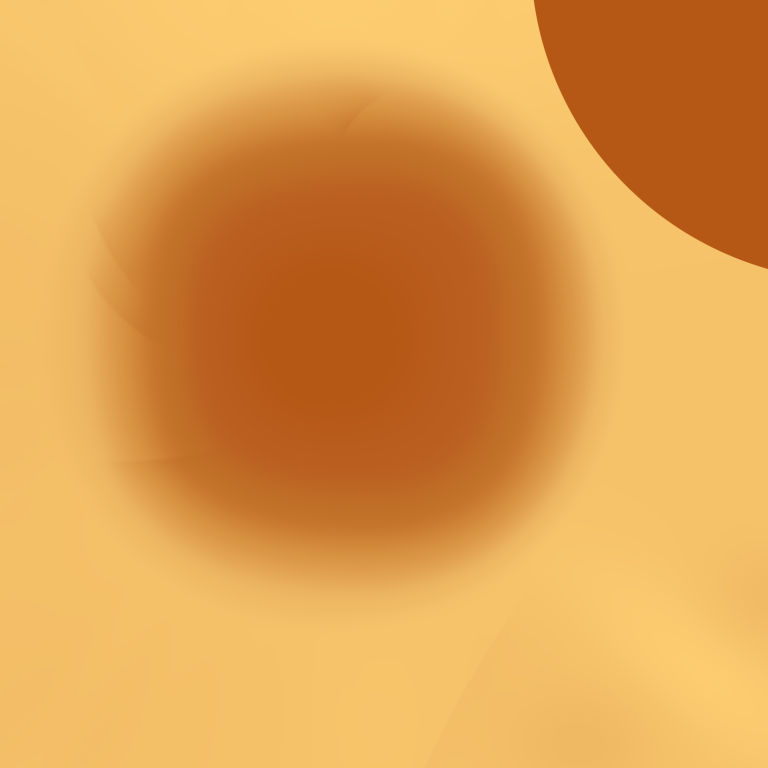
A WebGL 1 fragment shader for this background:

```glsl
precision highp float;
// A soft rust disc glowing on warm sand, with a crisp rust lobe in the upper right corner.
// The disc is a colour ramp over a warped radius with faint creases; the sand is a
// tone field of broad glows, faint angular rays and one soft-ended fold.
uniform vec2 u_resolution;

const vec3 RUST   = vec3(0.710, 0.345, 0.086);
const vec3 SIENNA = vec3(0.728, 0.370, 0.125);
const vec3 OCHRE  = vec3(0.762, 0.447, 0.162);
const vec3 AMBER  = vec3(0.840, 0.560, 0.250);
const vec3 HONEY  = vec3(0.920, 0.700, 0.380);
const vec3 SHADE  = vec3(0.920, 0.700, 0.370);
const vec3 LIGHT  = vec3(0.992, 0.802, 0.442);

const vec2 DISC_CENTER = vec2(0.430, 0.560);
const vec2 DISC_LEAN   = vec2(0.020, 0.006);
const float DISC_BULGE = 0.020;
const vec2 LOBE_CENTER = vec2(1.020, 1.000);
const float RAY_COUNT  = 72.0;
const float RAY_DEPTH  = 0.07;
const float CREASE_DEPTH = 0.012;

float hash(float n) {
  n = fract(n * 0.1031);
  n *= n + 33.33;
  return fract(n * (n + n));
}

// Soft elliptical spot, 1 at its center
float glow(vec2 p, vec2 center, vec2 size) {
  vec2 q = (p - center) / size;
  return exp(-dot(q, q));
}

// Value noise around a circle, without a seam
float rays(float angle) {
  float x = (angle / 6.28318 + 0.5) * RAY_COUNT;
  float cell = floor(x);
  float a = hash(mod(cell, RAY_COUNT) + 7.0);
  float b = hash(mod(cell + 1.0, RAY_COUNT) + 7.0);
  return mix(a, b, smoothstep(0.0, 1.0, fract(x))) - 0.5;
}

// One-sided shadow along a bowed line from a to b
float crease(vec2 p, vec2 a, vec2 b, float bow) {
  vec2 axis = b - a;
  float len = length(axis);
  axis /= len;
  vec2 q = p - a;
  float t = dot(q, axis) / len;
  float side = dot(q, vec2(-axis.y, axis.x)) - bow * 4.0 * t * (1.0 - t);
  float ends = smoothstep(0.0, 0.35, t) * (1.0 - smoothstep(0.65, 1.0, t));
  return ends * smoothstep(-0.003, 0.003, side) * exp(-max(side, 0.0) * 35.0);
}

vec3 sand(vec2 p) {
  vec2 d = p - DISC_CENTER;
  float tone = 0.60;
  tone += 0.38 * glow(p, vec2(0.50, 1.02), vec2(0.50, 0.20));
  tone -= 0.20 * glow(p, vec2(0.00, 0.52), vec2(0.16, 0.28));
  tone -= 0.16 * glow(p, vec2(0.06, 0.05), vec2(0.30, 0.20));
  tone += 0.08 * glow(p, vec2(0.50, 0.06), vec2(0.12, 0.20));

  // Bright diagonal band between two shaded hollows
  vec2 q = p - vec2(0.91, 0.13);
  vec2 band = vec2(dot(q, vec2(0.78, -0.62)), dot(q, vec2(0.62, 0.78)));
  tone += 0.42 * glow(band, vec2(0.0), vec2(0.19, 0.070));
  tone -= 0.34 * glow(p, vec2(0.76, 0.03), vec2(0.10, 0.08));
  tone -= 0.30 * glow(p, vec2(1.00, 0.22), vec2(0.085, 0.075));

  // Fold rising from the lower edge
  float foldX = 0.553 + 0.45 * p.y + 0.55 * p.y * p.y;
  float fold = smoothstep(-0.002, 0.002, p.x - foldX);
  fold *= exp(-max(p.x - foldX, 0.0) * 9.0) * (1.0 - smoothstep(0.14, 0.26, p.y));
  tone -= 0.20 * fold;

  float rayFade = smoothstep(0.30, 0.48, length(d)) * (1.0 - smoothstep(0.62, 0.75, p.x));
  tone += RAY_DEPTH * rays(atan(d.y, d.x)) * rayFade;
  return mix(SHADE, LIGHT, clamp(tone, 0.0, 1.0));
}

// Radius from the disc center, warped by lean, bulge and creases
float discRadius(vec2 p) {
  vec2 d = p - DISC_CENTER;
  float r = length(d);
  vec2 dir = d / max(r, 0.0001);
  float middle = smoothstep(0.08, 0.24, r) * (1.0 - smoothstep(0.30, 0.42, r));
  float warp = dot(dir, DISC_LEAN) + DISC_BULGE * 4.0 * dir.x * dir.x * dir.y * dir.y;
  float folds = crease(p, vec2(0.10, 0.67), vec2(0.23, 0.54), -0.018);
  folds += crease(p, vec2(0.11, 0.75), vec2(0.19, 0.61), -0.010);
  folds += crease(p, vec2(0.31, 0.42), vec2(0.11, 0.40), 0.008);
  folds += crease(p, vec2(0.44, 0.81), vec2(0.51, 0.88), 0.010);
  return r - middle * warp - CREASE_DEPTH * folds;
}

vec3 discRamp(float r, vec3 ground) {
  vec3 c = mix(RUST, SIENNA, smoothstep(0.07, 0.18, r));
  c = mix(c, OCHRE, smoothstep(0.165, 0.245, r));
  c = mix(c, AMBER, smoothstep(0.235, 0.295, r));
  c = mix(c, HONEY, smoothstep(0.275, 0.350, r));
  return mix(c, ground, smoothstep(0.320, 0.395, r));
}

// Signed distance to the corner lobe, its radius varying with angle
float lobe(vec2 p) {
  vec2 d = LOBE_CENTER - p;
  float a = atan(d.y, d.x);
  return length(d) - (0.325 - 0.045 * a + 0.041 * a * a);
}

void main() {
  float scale = min(u_resolution.x, u_resolution.y);
  vec2 p = gl_FragCoord.xy / u_resolution;
  vec3 color = discRamp(discRadius(p), sand(p));
  float edge = 0.75 / scale;
  color = mix(RUST, color, smoothstep(-edge, edge, lobe(p)));
  gl_FragColor = vec4(color, 1.0);
}
```
